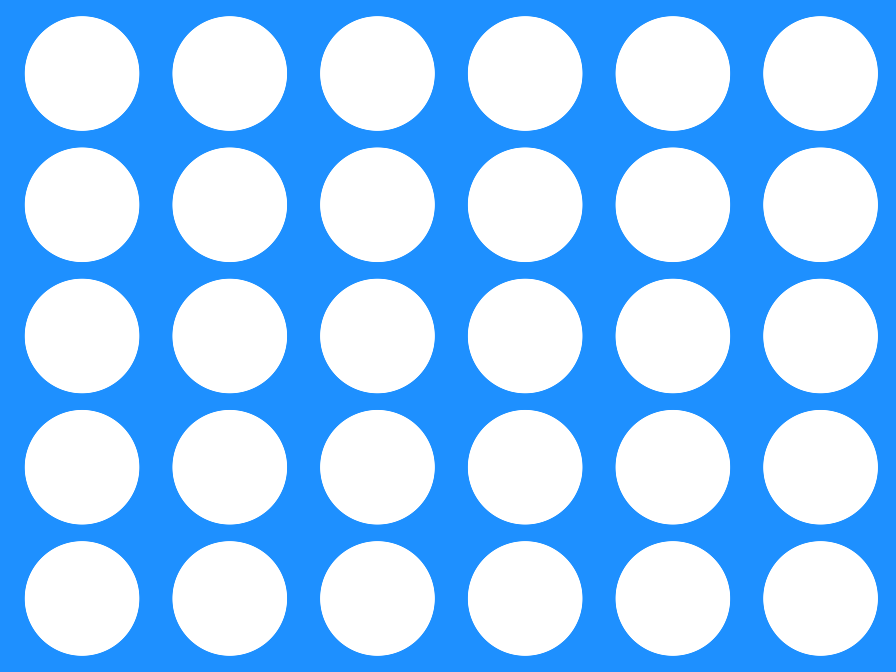
Give the GLSL for this pattern, as a WebGL 2 fragment shader.

```glsl
#version 300 es
precision highp float;

uniform vec2 u_resolution;
out vec4 fragColor;

void main() {
    // Canvas units: height is 1, width is the aspect ratio
    vec2 p = gl_FragCoord.xy / u_resolution.y;
    float pixel = 1.0 / u_resolution.y;

    // Nearest dot in a grid of 6 columns and 5 rows
    vec2 firstDot = vec2(0.1221, 0.1094);
    vec2 spacing = vec2(0.2198, 0.1953);
    vec2 cell = clamp(round((p - firstDot) / spacing), vec2(0.0), vec2(5.0, 4.0));
    vec2 fromCenter = p - firstDot - cell * spacing;

    // Solid disc with a smooth edge
    float edge = length(fromCenter) - 0.0853;
    float dotMask = 1.0 - smoothstep(-0.5 * pixel, 0.5 * pixel, edge);

    vec3 blue = vec3(0.118, 0.565, 1.0);
    vec3 white = vec3(1.0);
    fragColor = vec4(mix(blue, white, dotMask), 1.0);
}
```
